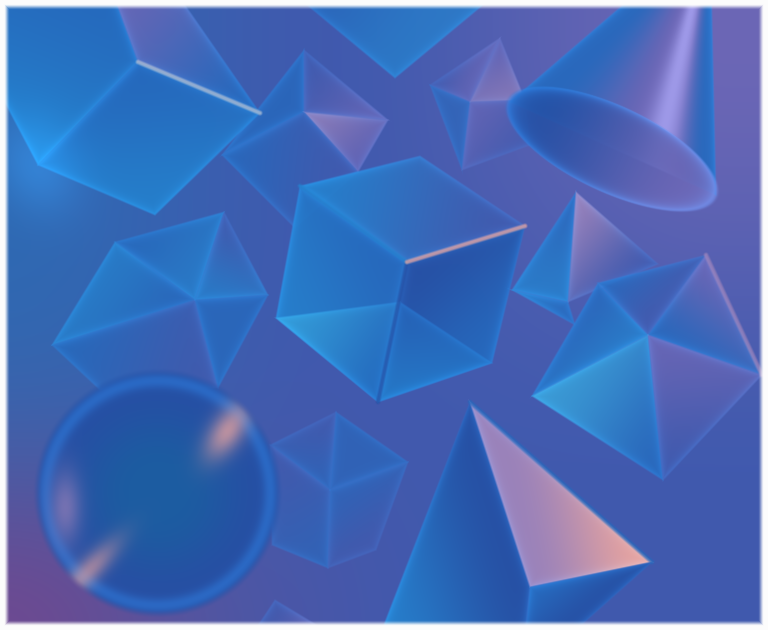
A Shadertoy shader for this background:

```glsl
#define CANVAS vec2(7.68, 6.3)
#define EDGE_SOFT 0.014
#define RIM_WIDTH 0.035
#define RIM_LIGHT vec3(0.02, 0.1, 0.13)
#define BORDER 0.07

const vec3 NAVY = vec3(0.14, 0.31, 0.64);
const vec3 BLUE = vec3(0.14, 0.41, 0.74);
const vec3 AZURE = vec3(0.14, 0.5, 0.8);
const vec3 CYAN = vec3(0.22, 0.65, 0.86);
const vec3 INDIGO = vec3(0.25, 0.35, 0.68);
const vec3 VIOLET = vec3(0.42, 0.4, 0.71);
const vec3 MAUVE = vec3(0.63, 0.52, 0.73);
const vec3 PEACH = vec3(0.95, 0.66, 0.62);

vec2 p;        // current point
vec3 col;      // colour so far
float opacity; // of the current solid

float cross2(vec2 a, vec2 b) { return a.x * b.y - a.y * b.x; }

// Convex glass facet, colour ramp from corner a to corner c
void quad(vec2 a, vec2 b, vec2 c, vec2 d, vec3 near, vec3 far) {
  vec2 v[5] = vec2[5](a, b, c, d, a);
  float winding = sign(cross2(c - a, d - b)), dist = -9.0;
  for (int i = 0; i < 4; i++) {
    vec2 e = v[i + 1] - v[i];
    float len = length(e);
    if (len > 1e-4) dist = max(dist, -winding * cross2(e, p - v[i]) / len);
  }
  float t = smoothstep(0.0, 1.0, dot(p - a, c - a) / dot(c - a, c - a));
  vec3 fill = mix(near, far, t) + RIM_LIGHT * exp(min(dist, 0.0) / RIM_WIDTH);
  col = mix(col, fill, opacity * smoothstep(EDGE_SOFT, -EDGE_SOFT, dist));
}

void tri(vec2 a, vec2 b, vec2 c, vec3 near, vec3 far) { quad(a, b, c, a, near, far); }

// Thin lit edge from a to b
void edge(vec2 a, vec2 b, vec3 tint) {
  vec2 e = b - a;
  float d = length(p - a - e * clamp(dot(p - a, e) / dot(e, e), 0.0, 1.0));
  col = mix(col, tint, 0.7 * smoothstep(0.035, 0.005, d));
}

float glow(vec2 q, vec2 size, float angle) {
  float c = cos(angle), s = sin(angle);
  q = mat2(c, -s, s, c) * q / size;
  return exp(-dot(q, q));
}

void farGems() {
  // Upper left
  opacity = 0.75;
  vec2 t = vec2(3.04, 5.8), l = vec2(2.22, 4.75), r = vec2(3.88, 5.1), m = vec2(3.04, 5.18), b = vec2(2.95, 4.02), k = vec2(3.58, 4.58);
  tri(t, l, m, BLUE, BLUE);
  tri(t, m, r, INDIGO, VIOLET);
  tri(m, r, k, MAUVE, VIOLET);
  quad(l, m, k, b, BLUE, INDIGO);
  // Left
  t = vec2(2.24, 4.18); l = vec2(1.15, 3.88); m = vec2(1.95, 3.3); r = vec2(2.68, 3.35); b = vec2(2.18, 2.42); k = vec2(0.52, 2.85);
  tri(l, t, m, BLUE, AZURE);
  tri(t, r, m, INDIGO, AZURE);
  tri(l, k, m, AZURE, BLUE);
  quad(k, vec2(1, 2.4), b, m, BLUE, INDIGO);
  tri(m, r, b, BLUE, BLUE);
  // Entering at the frame
  tri(vec2(2.95, 6.35), vec2(4.95, 6.35), vec2(3.95, 5.52), BLUE, AZURE);
  tri(vec2(2.75, 0.3), vec2(2.55, 0), vec2(3.25, 0), INDIGO, VIOLET);
  // Upper right
  opacity = 0.6;
  t = vec2(5, 5.92); l = vec2(4.3, 5.45); m = vec2(4.7, 5.28); b = vec2(4.62, 4.6); r = vec2(5.25, 5.3);
  tri(l, t, m, INDIGO, VIOLET);
  tri(t, m, r, VIOLET, MAUVE);
  tri(l, m, b, BLUE, BLUE);
  quad(m, r, vec2(5.3, 4.85), b, VIOLET, INDIGO);
  // Lower middle
  t = vec2(3.36, 2.18); l = vec2(2.7, 1.85); r = vec2(4.08, 1.68); m = vec2(3.3, 1.4); b = vec2(3.28, 0.62);
  tri(t, l, m, INDIGO, BLUE);
  tri(t, m, r, BLUE, BLUE);
  quad(l, m, b, vec2(2.72, 0.85), INDIGO, BLUE);
  quad(m, r, vec2(3.76, 0.8), b, BLUE, INDIGO);
}

void cubes() {
  // Corner cube
  opacity = 0.92;
  vec2 m = vec2(1.38, 5.68), r = vec2(2.6, 5.17), l = vec2(0.38, 4.65), t = vec2(1.08, 6.5), b = vec2(3.78, 2.28);
  quad(t, vec2(-0.6, 6.5), l, m, BLUE, AZURE);
  quad(m, r, vec2(1.55, 4.15), l, BLUE, AZURE);
  quad(t, vec2(1.85, 6.25), r, m, VIOLET, BLUE);
  col += RIM_LIGHT * glow(p - l, vec2(0.4, 0.5), 0.5);
  edge(m, r, vec3(0.72, 0.76, 0.82));
  // Central cube and its visible floor
  m = vec2(4.07, 3.68); l = vec2(3, 4.44); r = vec2(5.25, 4.04);
  vec2 lowL = vec2(2.76, 3.12), lowR = vec2(4.92, 2.67), back = vec2(4, 3.28);
  quad(l, vec2(4.2, 4.74), r, m, AZURE, INDIGO);
  quad(m, l, lowL, b, BLUE, AZURE);
  quad(m, r, lowR, b, NAVY, BLUE);
  opacity = 0.65;
  tri(lowL, back, b, CYAN, BLUE);
  tri(back, lowR, b, BLUE, AZURE);
  edge(m, b, NAVY);
  edge(l, m, AZURE);
  edge(m, r, PEACH);
}

void nearGems() {
  // Right pyramid, then the gem before it
  opacity = 0.83;
  vec2 t = vec2(5.76, 4.38), l = vec2(5.12, 3.4), m = vec2(5.68, 3.28), r = vec2(6.58, 3.66), b = vec2(5.75, 3.05), k = vec2(5.98, 3.47);
  tri(t, l, m, BLUE, AZURE);
  tri(t, m, r, MAUVE, INDIGO);
  tri(l, m, b, AZURE, BLUE);
  t = vec2(7.06, 3.75); l = vec2(5.32, 2.34); m = vec2(6.48, 2.95); r = vec2(7.62, 2.55); b = vec2(6.63, 1.5);
  tri(k, t, m, BLUE, INDIGO);
  tri(t, r, m, VIOLET, BLUE);
  tri(k, l, m, BLUE, AZURE);
  tri(l, m, b, CYAN, BLUE);
  tri(m, r, b, VIOLET, INDIGO);
  edge(t, r, MAUVE);
  // Bottom pyramid
  opacity = 0.93;
  t = vec2(4.7, 2.28); m = vec2(5.3, 0.43); r = vec2(6.52, 0.68); b = vec2(5.25, -0.05);
  quad(vec2(3.8, -0.05), t, m, b, AZURE, NAVY);
  tri(m, t, r, MAUVE, PEACH);
  quad(m, r, vec2(5.7, -0.05), b, BLUE, NAVY);
  edge(t, r, BLUE);
}

void cone() {
  opacity = 0.9;
  vec2 apex = vec2(7.1, 7), q = p - apex;
  float s = (atan(q.x, -q.y) + 0.86) / 0.88, streak = (s - 0.72) / 0.1;
  vec3 sheen = mix(BLUE, VIOLET, smoothstep(0.1, 0.6, s)) + 0.22 * exp(-streak * streak);
  sheen = mix(sheen, BLUE, smoothstep(0.78, 0.95, s));
  tri(apex, vec2(5.1, 5.28), vec2(7.16, 4.35), sheen, sheen);
  // Open mouth
  vec2 e = mat2(0.906, 0.423, -0.423, 0.906) * (p - vec2(6.12, 4.81));
  float d = (length(e / vec2(1.14, 0.43)) - 1.0) * 0.43;
  vec3 mouth = mix(NAVY, VIOLET, smoothstep(-0.9, 0.9, e.x)) + 2.0 * RIM_LIGHT * exp(-abs(d) / RIM_WIDTH);
  col = mix(col, mouth, opacity * smoothstep(EDGE_SOFT, -EDGE_SOFT, d));
}

void sphere() {
  vec2 q = (p - vec2(1.58, 1.37)) / 1.22;
  float r = length(q), ring = (r - 0.92) / 0.06;
  vec3 ball = mix(vec3(0.1, 0.36, 0.63), NAVY, smoothstep(0.2, 0.85, r));
  ball += RIM_LIGHT * exp(-ring * ring);
  ball = mix(ball, PEACH, 0.75 * glow(q - vec2(0.57, 0.51), vec2(0.13, 0.26), -0.6));
  ball = mix(ball, MAUVE, 0.65 * glow(q + vec2(0.76, 0.12), vec2(0.13, 0.3), 0.0));
  ball = mix(ball, PEACH, 0.6 * glow(q + vec2(0.58, 0.65), vec2(0.35, 0.1), 0.8));
  col = mix(col, ball, 0.95 * smoothstep(1.03, 0.95, r));
}

void mainImage(out vec4 fragColor, in vec2 fragCoord) {
  vec2 uv = fragCoord / iResolution.xy;
  p = uv * CANVAS;
  // Backdrop
  col = mix(vec3(0.18, 0.41, 0.7), INDIGO, smoothstep(0.0, 0.45, uv.x));
  col = mix(col, VIOLET, smoothstep(0.4, 0.95, uv.x) * smoothstep(0.2, 0.95, uv.y));
  col = mix(col, vec3(0.42, 0.29, 0.57), glow(uv, vec2(0.32, 0.3), 0.0));
  farGems();
  cubes();
  cone();
  nearGems();
  sphere();
  // Soft white frame
  vec2 inset = min(p, CANVAS - p);
  col = mix(vec3(0.99), col, smoothstep(BORDER - 0.03, BORDER + 0.03, min(inset.x, inset.y)));
  fragColor = vec4(col, 1);
}
```
